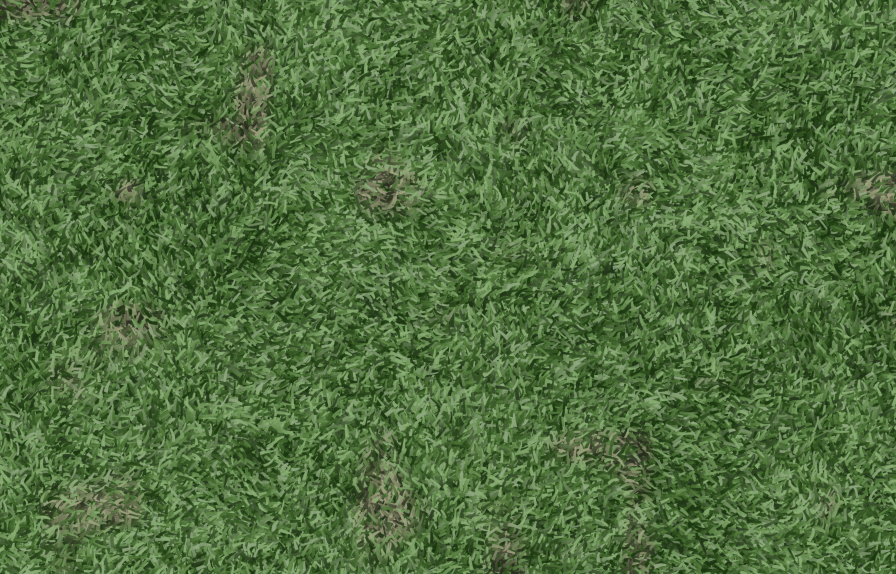
A WebGL 1 fragment shader for this texture:

```glsl
precision highp float;
uniform vec2 u_resolution;

vec3 hash3(vec2 p) {
  vec3 q = fract(p.xyx * vec3(0.1031, 0.1030, 0.0973));
  q += dot(q, q.yxz + 33.33);
  return fract((q.xxy + q.yzz) * q.zyx);
}

float noise(vec2 p) {
  vec2 i = floor(p), f = fract(p);
  f = f * f * (3.0 - 2.0 * f);
  vec2 e = vec2(1.0, 0.0);
  return mix(mix(hash3(i).x, hash3(i + e).x, f.x),
             mix(hash3(i + e.yx).x, hash3(i + e.xx).x, f.x), f.y);
}

// Deep shade through leaf green to pale blade tips
vec3 grassColor(float tone) {
  vec3 shade = vec3(0.10, 0.21, 0.055);
  vec3 leaf = vec3(0.295, 0.445, 0.205);
  vec3 tip = vec3(0.54, 0.68, 0.455);
  return tone < 0.5 ? mix(shade, leaf, tone * 2.0) : mix(leaf, tip, tone * 2.0 - 1.0);
}

void main() {
  vec2 p = gl_FragCoord.xy / u_resolution.y;
  float pixel = 1.0 / u_resolution.y;

  // Slow fields: lie of the grass, light and shade, worn spots
  float lie = 0.6 + 3.0 * (noise(p * 7.0 + 40.0) - 0.5);
  float light = 0.16 * (noise(p * 5.0 + 11.0) - 0.5) + 0.28 * (noise(p * 34.0 + 70.0) - 0.5);
  float worn = smoothstep(0.72, 0.95, noise(p * 9.0 + 23.0));

  vec3 color = grassColor(0.22 + light);

  // Stacked layers of short, curved, tapering blades
  for (int layer = 0; layer < 12; layer++) {
    float depth = float(layer) / 11.0;
    float cellSize = 0.021 - 0.003 * depth;
    vec2 grid = p / cellSize + float(layer) * vec2(17.37, 29.71) + 5.0;
    vec2 cell = floor(grid);

    for (int y = -1; y <= 1; y++) {
      for (int x = -1; x <= 1; x++) {
        vec2 id = cell + vec2(float(x), float(y));
        vec3 place = hash3(id + float(layer) * 7.0);
        vec3 look = hash3(id + float(layer) * 13.0 + 91.0);

        float angle = lie + (place.z - 0.5) * 2.3;
        vec2 axis = vec2(cos(angle), sin(angle));
        vec2 d = (grid - id - place.xy) * cellSize;
        float halfLength = cellSize * mix(0.35, 0.85, look.y);
        float along = dot(d, axis);
        float across = dot(d, vec2(-axis.y, axis.x));
        float s = along / halfLength;
        across += (look.z - 0.5) * 0.005 * s * s;

        float width = mix(0.0016, 0.0028, look.z) * (1.0 - 0.35 * s);
        float soft = max(pixel, 0.0022) * 0.6;
        float cover = 1.0 - smoothstep(width - soft, width + soft, abs(across));
        cover *= 1.0 - smoothstep(0.75, 1.0, abs(s));

        float tone = 0.44 + 1.05 * (look.x - 0.5) + 0.12 * depth + light + 0.08 * s;
        vec3 blade = grassColor(clamp(tone, 0.0, 1.0));
        float gray = dot(blade, vec3(0.3, 0.6, 0.1));
        blade = mix(blade, vec3(gray), 0.3 * step(0.7, place.x));
        vec3 straw = vec3(1.08, 1.0, 0.84) * gray;
        blade = mix(blade, straw, 0.75 * worn * step(0.35, place.y));
        color = mix(color, blade, cover * 0.92);
      }
    }
  }
  gl_FragColor = vec4(color, 1.0);
}
```
